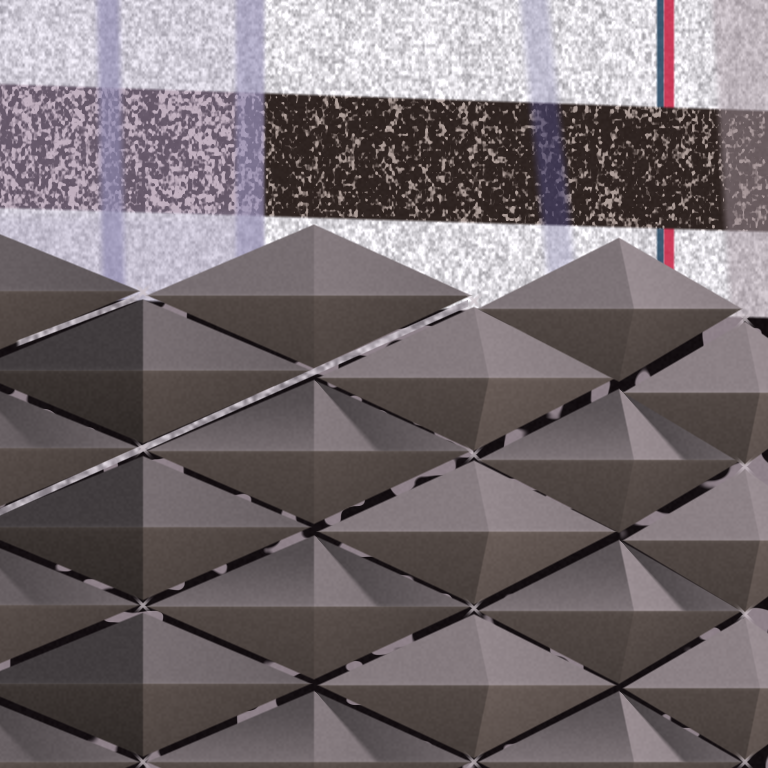
Give the GLSL for this pattern, as a WebGL 1 fragment shader.

```glsl
precision highp float;
// Faceted metal pyramids in a staggered diamond lattice below a woven fabric.
// Columns narrow to the right; each pyramid is four shaded planes cut from a
// diamond distance, and the cloth is stretched noise with a band and stripes.
uniform vec2 u_resolution;

float hash(vec2 p) {
  p = fract(p * vec2(0.1731, 0.2387));
  p += dot(p, p.yx + 31.7);
  return fract(p.x * p.y * 17.3);
}

float noise(vec2 p) {
  vec2 i = floor(p), f = fract(p);
  f = f * f * (3.0 - 2.0 * f);
  return mix(mix(hash(i), hash(i + vec2(1.0, 0.0)), f.x),
             mix(hash(i + vec2(0.0, 1.0)), hash(i + vec2(1.0, 1.0)), f.x), f.y);
}

// Soft interval: 1 between a and b
float span(float a, float b, float x, float soft) {
  return smoothstep(a - soft, a + soft, x) - smoothstep(b - soft, b + soft, x);
}

// Column centres, with spacing that shrinks to the right
float columnX(float i) {
  return -35.0 + 178.0 * i - 3.5 * i * (i - 1.0) - 0.667 * i * (i - 1.0) * (i - 2.0);
}

vec3 fabric(vec2 p) {
  float weave = 0.65 * noise(p * vec2(0.3, 0.26)) + 0.35 * noise(p * vec2(0.55, 0.4) + 9.0);
  float streak = noise(p * vec2(0.14, 0.02));
  float left = 1.0 - smoothstep(262.0, 266.0, p.x);
  float right = smoothstep(-5.0, 5.0, p.x - 712.0 - 0.06 * p.y);

  // Pale cloth with the coloured thread pair
  vec3 cloth = vec3(0.87, 0.86, 0.88) + (weave - 0.5) * 0.5 + (streak - 0.5) * 0.08;
  cloth = mix(cloth, vec3(0.17, 0.29, 0.39), 0.9 * span(657.0, 664.0, p.x, 1.5));
  cloth = mix(cloth, vec3(0.78, 0.17, 0.29), 0.9 * span(664.0, 674.0, p.x, 1.5));

  // Dark band with light specks
  float specks = smoothstep(0.5, 0.85, weave + 0.25 * (streak - 0.5) + 0.13 * left);
  vec3 band = mix(vec3(0.18, 0.14, 0.13), vec3(0.68, 0.62, 0.6), specks);
  band += left * vec3(0.11, 0.09, 0.15);
  float inBand = span(84.0 + 0.035 * p.x, 208.0 + 0.031 * p.x, p.y, 2.0);
  vec3 col = mix(cloth, band, inBand);

  // Sheer veils and lavender stripes
  col = mix(col, vec3(0.68, 0.65, 0.75), left * (0.28 + 0.25 * smoothstep(205.0, 225.0, p.y)));
  float stripes = span(97.0, 119.0, p.x - 0.02 * p.y, 5.0) + 0.8 * span(236.0, 264.0, p.x, 4.0);
  col = mix(col, vec3(0.56, 0.54, 0.69), 0.65 * stripes);
  float sash = span(520.0, 548.0, p.x - 0.1 * p.y, 6.0);
  col = mix(col, mix(vec3(0.7, 0.69, 0.79), vec3(0.28, 0.26, 0.41), inBand), 0.65 * sash);
  return mix(col, vec3(0.64, 0.58, 0.61), 0.5 * right);
}

// Colour of one pyramid; q is measured from its crease with y up
vec3 facets(vec2 q, float ridge, float reach, float i, float odd, float n) {
  float dx = q.x - ridge;
  float rightSide = smoothstep(-1.2, 1.2, dx);
  float upper = smoothstep(-1.2, 1.2, q.y);
  float darkColumn = 1.0 - step(0.5, abs(i - 1.0));
  float shaded = (1.0 - odd) * step(n, 2.5);
  float outward = clamp(abs(dx) / reach, 0.0, 1.0);

  float topLeft = mix(0.42, 0.46, odd) + 0.012 * i - 0.23 * darkColumn;
  topLeft -= shaded * 0.13 * smoothstep(-10.0, 60.0, q.y);
  float topRight = min(0.40 + 0.05 * i, 0.57) - 0.06 * outward;
  float shadow = shaded * smoothstep(0.36, 0.44, dx / (reach * max(1.0 - q.y / 72.0, 0.02)));
  topRight = mix(topRight, mix(0.26, 0.42, outward), shadow);
  float lowLeft = 0.29 - 0.08 * darkColumn + 0.0006 * q.y;
  float lowRight = 0.32 + 0.05 * odd * step(2.0, i) - 0.06 * outward + 0.0006 * q.y;

  vec3 topColor = mix(topLeft, topRight, rightSide) * vec3(1.04, 0.96, 0.99);
  vec3 lowColor = mix(lowLeft, lowRight, rightSide) * vec3(1.1, 0.97, 0.92);
  return mix(lowColor, topColor, upper) + 0.05 * exp(-abs(q.y) * 0.6);
}

void main() {
  // The canvas spans 768 design units, y pointing down
  vec2 p = gl_FragCoord.xy / u_resolution;
  p = vec2(p.x, 1.0 - p.y) * 768.0;

  // Cloth above, black gaps with pale slivers below
  float sliver = smoothstep(0.66, 0.74, noise(p * vec2(0.045, 0.06) + 4.0));
  vec3 gap = mix(vec3(0.07, 0.05, 0.06), vec3(0.55, 0.5, 0.53), sliver);
  vec3 col = mix(fabric(p), gap, smoothstep(-2.0, 2.0, p.y - 297.0 - 0.027 * p.x));
  float sparks = 0.0;

  // Staggered columns of pyramids
  for (int k = 0; k < 6; k++) {
    float i = float(k), odd = mod(i, 2.0);
    float x = columnX(i), pitch = 157.0 - 0.37 * i * i;
    float n = clamp(floor((762.0 - p.y) / pitch - 0.5 * odd + 0.5), 0.0, 3.0 - odd);
    vec2 q = vec2(p.x - x, 762.0 - pitch * (n + 0.5 * odd) - p.y);
    float reach = q.x < 0.0 ? x - columnX(i - 1.0) - 4.0 : columnX(i + 1.0) - x - 3.0;
    float tall = q.y > 0.0 ? 71.0 : 73.0;
    float d = (abs(q.x) / reach + abs(q.y) / tall - 1.0) * tall * 0.91;
    float ridge = 15.0 * step(2.5, i) * (1.0 - abs(q.y) / tall);
    col = mix(col, facets(q, ridge, reach, i, odd, n), 1.0 - smoothstep(-1.2, 1.2, d));

    // Pale cross-shaped joints at the tips of odd columns
    vec2 j = abs(vec2(q.x, abs(q.y) - 0.5 * pitch));
    sparks += odd * exp(-dot(j, j) / 60.0) * (1.0 - smoothstep(1.0, 3.5, abs(j.x - j.y)));
  }

  // Long bright seams where daylight shows between rows
  float seam = (1.0 - smoothstep(2.5, 4.5, abs(p.y - 512.0 + 0.446 * p.x))) * step(p.x, 468.0);
  seam += (1.0 - smoothstep(2.0, 4.0, abs(p.y - 350.0 + 0.38 * p.x))) * span(18.0, 136.0, p.x, 3.0);
  col = mix(col, vec3(0.72, 0.69, 0.72) + 0.4 * (noise(p * 0.22) - 0.5), min(seam, 1.0) * 0.9);
  col = mix(col, vec3(0.8, 0.76, 0.78), min(sparks, 1.0) * 0.8);

  col += 0.025 * (noise(p * 0.4) - 0.5);
  gl_FragColor = vec4(clamp(col, 0.0, 1.0), 1.0);
}
```
